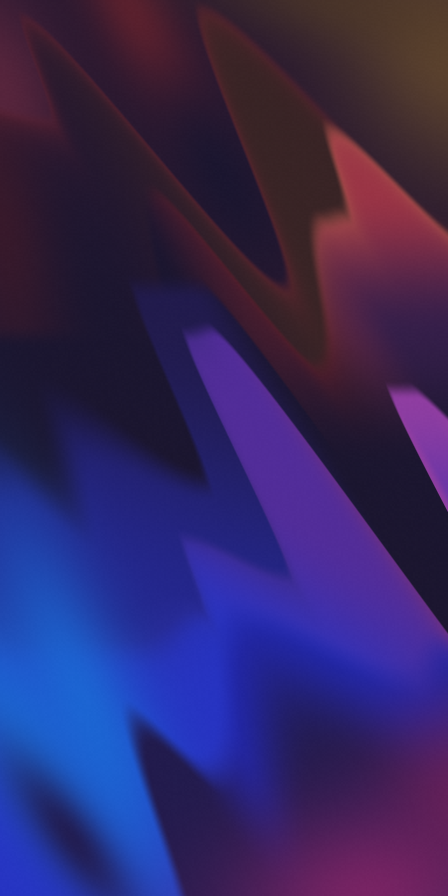
Write a WebGL 1 fragment shader that draws this background.

```glsl
precision highp float;
uniform vec2 u_resolution;

#define SHEAR 0.6
#define CRISP 0.022
#define SOFT 0.07
#define RIM_FALLOFF 22.0
#define GRAIN 0.008

const vec3 NIGHT = vec3(0.105, 0.085, 0.185);
const vec3 PLUM = vec3(0.155, 0.095, 0.185);
const vec3 MAROON = vec3(0.26, 0.11, 0.18);
const vec3 BROWN = vec3(0.22, 0.14, 0.145);
const vec3 BRONZE = vec3(0.36, 0.26, 0.18);
const vec3 RED = vec3(0.60, 0.20, 0.27);
const vec3 CORAL = vec3(0.66, 0.34, 0.29);
const vec3 VIOLET = vec3(0.21, 0.12, 0.29);
const vec3 INDIGO = vec3(0.13, 0.105, 0.30);
const vec3 PURPLE = vec3(0.32, 0.175, 0.60);
const vec3 ORCHID = vec3(0.56, 0.24, 0.63);
const vec3 ULTRAMARINE = vec3(0.15, 0.20, 0.76);
const vec3 AZURE = vec3(0.105, 0.41, 0.83);
const vec3 MAGENTA = vec3(0.47, 0.14, 0.39);

float hash(vec2 p) {
  return fract(sin(dot(p, vec2(127.1, 311.7))) * 43758.545);
}

// Smooth curve through knots (position, depth)
float link(float s, vec2 a, vec2 b) {
  return (b.y - a.y) * smoothstep(a.x, b.x, s);
}

float fold(float s, vec2 a, vec2 b, vec2 c, vec2 d, vec2 e, vec2 f, vec2 g) {
  return a.y + link(s, a, b) + link(s, b, c) + link(s, c, d)
    + link(s, d, e) + link(s, e, f) + link(s, f, g);
}

float cover(float v, float blur) {
  return smoothstep(-blur, blur, v);
}

float rim(float v) {
  return exp(-max(v, 0.0) * RIM_FALLOFF);
}

// Elongated soft light along an axis
float glow(vec2 p, vec2 center, vec2 axis, vec2 size) {
  vec2 q = p - center;
  axis = normalize(axis);
  q = vec2(dot(q, axis), q.x * axis.y - q.y * axis.x) / size;
  return exp(-dot(q, q));
}

void main() {
  vec2 uv = gl_FragCoord.xy / u_resolution;
  vec2 p = vec2(uv.x, 2.0 - 2.0 * uv.y);
  float s = p.x - SHEAR * p.y;

  // Warm backdrop along the top
  vec3 col = PLUM;
  col = mix(col, MAROON * 1.3, glow(p, vec2(0.0, 0.2), vec2(0.3, 1.0), vec2(0.25, 0.13)));
  col = mix(col, RED * 0.65, 0.9 * glow(p, vec2(0.31, 0.05), vec2(0.5, 0.9), vec2(0.26, 0.08)));
  col = mix(col, NIGHT, glow(p, vec2(0.5, 0.4), vec2(0.5, 0.9), vec2(0.25, 0.1)));
  col = mix(col, BRONZE, glow(p, vec2(1.0, 0.12), vec2(0.7, 1.0), vec2(0.32, 0.22)));
  col = mix(col, BRONZE * 0.85, 0.7 * glow(p, vec2(0.75, 0.0), vec2(1.0, 0.2), vec2(0.3, 0.1)));

  // Brown fold with a lit rim
  float v = fold(s, vec2(-0.2, 0.24), vec2(-0.05, 0.27), vec2(0.03, 0.04),
    vec2(0.25, 0.64), vec2(0.44, 0.02), vec2(0.72, 0.55), vec2(1.0, 0.7));
  v = p.y - v;
  vec3 layer = mix(PLUM, BROWN, smoothstep(-0.1, 0.3, s));
  layer = mix(layer, NIGHT, glow(p, vec2(0.24, 0.75), vec2(0.35, 1.0), vec2(0.45, 0.18)));
  layer = mix(layer, MAROON * 0.9, 0.8 * glow(p, vec2(0.0, 0.5), vec2(0.2, 1.0), vec2(0.3, 0.1)));
  layer = mix(layer, RED * 0.72, 0.6 * rim(v));
  col = mix(col, layer, cover(v, mix(CRISP, SOFT, smoothstep(0.4, 0.65, s))));

  // Red fold sinking into darkness
  v = p.y - fold(s, vec2(-0.1, 0.75), vec2(0.09, 0.43), vec2(0.216, 0.82),
    vec2(0.43, 0.49), vec2(0.48, 0.48), vec2(0.565, 0.287), vec2(0.72, 0.55));
  float warm = smoothstep(0.22, 0.45, s);
  layer = mix(mix(NIGHT, MAROON, smoothstep(0.0, 0.15, s)), RED, warm);
  layer = mix(layer, VIOLET, smoothstep(0.42, 0.75, p.y) * warm);
  layer = mix(layer, NIGHT, smoothstep(0.7, 1.05, p.y));
  layer = mix(layer, mix(RED * 0.6, CORAL, warm), 0.75 * rim(v) * smoothstep(0.04, 0.15, s));
  col = mix(col, layer, cover(v, CRISP * 1.3));

  // Orchid tongue at the right
  v = p.y - fold(s, vec2(-0.2, 2.2), vec2(0.0, 2.1), vec2(0.25, 1.8),
    vec2(0.35, 0.87), vec2(0.4, 0.87), vec2(0.48, 1.0), vec2(0.7, 1.2));
  layer = mix(ORCHID, PURPLE * 1.1, smoothstep(0.0, 0.35, v));
  col = mix(col, layer, cover(v, CRISP));

  // Outer indigo fold
  v = p.y - fold(s, vec2(-0.62, 1.03), vec2(-0.53, 1.12), vec2(-0.41, 0.94),
    vec2(-0.193, 1.08), vec2(-0.08, 0.64), vec2(0.07, 0.64), vec2(0.24, 1.6));
  layer = mix(INDIGO, vec3(0.14, 0.15, 0.55), smoothstep(0.8, 1.45, p.y + 0.2 - 0.3 * p.x));
  layer = mix(layer, NIGHT, smoothstep(0.03, 0.14, s));
  col = mix(col, layer, cover(v, mix(SOFT * 1.6, CRISP * 1.5, smoothstep(-0.4, -0.15, s))));

  // Inner fold, purple above and blue below
  v = p.y - fold(s, vec2(-0.56, 1.43), vec2(-0.37, 1.36), vec2(-0.31, 1.2),
    vec2(-0.13, 1.285), vec2(-0.03, 0.745), vec2(0.03, 0.735), vec2(0.22, 1.7));
  layer = mix(PURPLE, ULTRAMARINE, smoothstep(1.05, 1.45, p.y - 0.6 * (p.x - 0.5)));
  layer = mix(layer, ORCHID * 0.78, 0.75 * exp(-max(v, 0.0) * 5.0) * smoothstep(0.03, 0.13, s));
  layer = mix(layer, INDIGO * 1.4, 0.4 * rim(v) * (1.0 - smoothstep(-0.02, 0.06, s)));
  col = mix(col, layer, cover(v, mix(SOFT, CRISP, smoothstep(-0.5, -0.3, s))));

  // Azure beams and the shadow between them
  col = mix(col, AZURE, 0.9 * glow(p, vec2(0.195, 1.58), vec2(0.38, 0.93), vec2(0.43, 0.12)));
  col = mix(col, AZURE, 0.9 * glow(p, vec2(0.04, 1.62), vec2(0.6, 0.8), vec2(0.38, 0.13)));
  col = mix(col, INDIGO, 0.95 * glow(p, vec2(0.16, 1.87), vec2(0.6, 0.8), vec2(0.22, 0.065)));

  // Lower fold fading to indigo
  v = p.y - fold(s, vec2(-0.85, 2.1), vec2(-0.656, 1.61), vec2(-0.567, 1.73),
    vec2(-0.28, 1.38), vec2(0.01, 1.52), vec2(0.12, 1.45), vec2(0.3, 1.6));
  layer = mix(vec3(0.13, 0.15, 0.65), INDIGO, smoothstep(0.0, 0.32, v));
  layer = mix(layer, INDIGO, 1.0 - smoothstep(-0.62, -0.45, s));
  col = mix(col, layer, cover(v, SOFT * 0.75));

  // Magenta light in the lower corner
  col = mix(col, MAGENTA, glow(p, vec2(0.83, 2.0), vec2(1.0, -0.2), vec2(0.32, 0.2)));
  col = mix(col, MAGENTA * 0.9, 0.85 * glow(p, vec2(1.04, 1.77), vec2(0.3, 1.0), vec2(0.2, 0.17)));

  // Fine grain
  col += GRAIN * (hash(floor(uv * vec2(256.0, 512.0))) - 0.5);
  gl_FragColor = vec4(col, 1.0);
}
```
